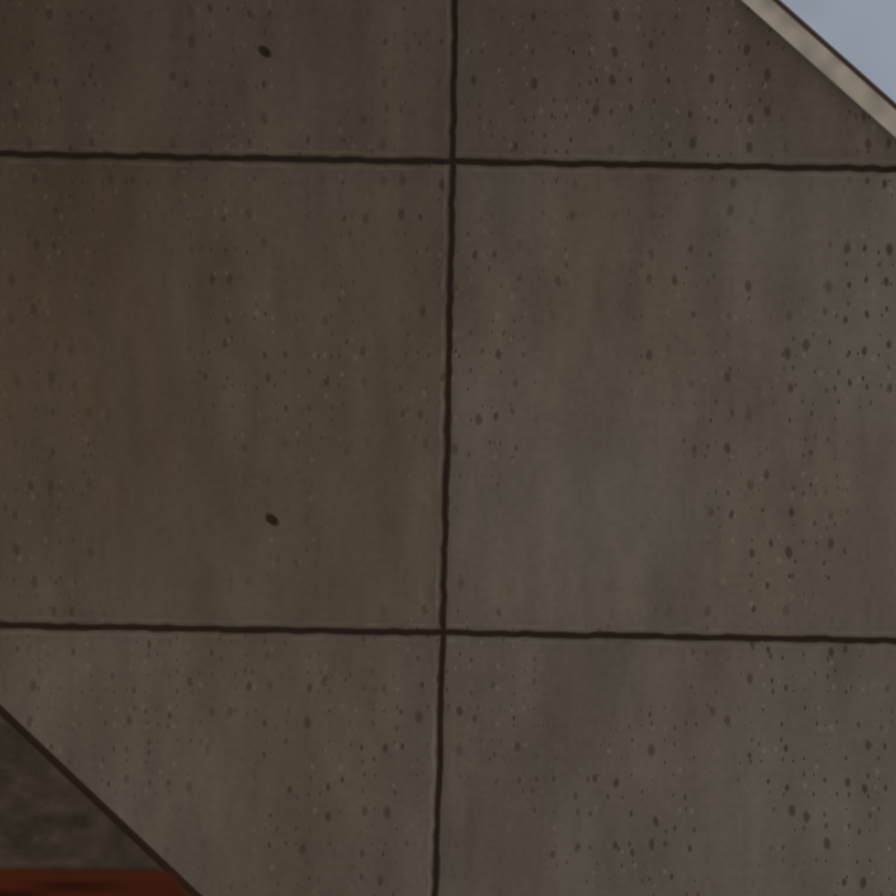
This texture is drawn by a three.js fragment shader. Its source:

```glsl
// Worn brown stone floor tiles with dark joints, a pale corner and a cut border tile.
varying vec2 vUv;

const vec2 TILE_SIZE = vec2(0.54, 0.526);
const vec3 WARM_STONE = vec3(0.272, 0.225, 0.182);
const vec3 GREY_STONE = vec3(0.335, 0.312, 0.282);
const vec3 JOINT = vec3(0.125, 0.090, 0.070);
const vec3 PIT = vec3(0.150, 0.120, 0.095);
const vec3 FLECK = vec3(0.43, 0.40, 0.36);
const vec3 PALE_PANEL = vec3(0.56, 0.59, 0.64);
const vec3 PANEL_TRIM = vec3(0.47, 0.44, 0.40);
const vec3 BORDER_STONE = vec3(0.200, 0.170, 0.140);
const vec3 RED_WOOD = vec3(0.19, 0.085, 0.050);
const float SOFT = 0.0022;

float hash(vec2 p) {
  vec3 q = fract(vec3(p.xyx) * 0.1031);
  q += dot(q, q.yzx + 33.33);
  return fract((q.x + q.y) * q.z);
}

float noise(vec2 p) {
  vec2 i = floor(p), f = fract(p);
  f = f * f * (3.0 - 2.0 * f);
  vec2 e = vec2(1.0, 0.0);
  return mix(mix(hash(i), hash(i + e.xy), f.x),
             mix(hash(i + e.yx), hash(i + e.xx), f.x), f.y);
}

float fbm(vec2 p) {
  float sum = 0.0, amp = 0.5;
  for (int i = 0; i < 4; i++) {
    sum += amp * noise(p);
    p = p * 2.03 + 17.3;
    amp *= 0.5;
  }
  return sum / 0.9375;
}

// Soft coverage of a line of given half width at signed distance d
float line(float d, float halfWidth) {
  return 1.0 - smoothstep(halfWidth - SOFT, halfWidth + SOFT, abs(d));
}

float above(float d) {
  return smoothstep(-SOFT, SOFT, d);
}

// Small upright marks, at most one per cell
float specks(vec2 p, vec2 cells, float chance, float seed) {
  vec2 g = p * cells, id = floor(g) + seed;
  vec2 centre = 0.3 + 0.4 * vec2(hash(id), hash(id + 41.7));
  vec2 d = fract(g) - centre;
  d.x += 0.35 * d.y * (hash(id + 9.1) - 0.5);
  float radius = mix(0.10, 0.28, hash(id + 73.2));
  return step(hash(id + 5.9), chance) * (1.0 - smoothstep(0.3 * radius, radius, length(d)));
}

// Slightly skewed grid: whole numbers fall on the joints
vec2 tileCoords(vec2 p) {
  float joint = 0.486 + 0.030 * p.y - 0.008 * p.y * p.y;
  return vec2(p.x - joint, p.y - 0.302 + 0.0168 * p.x) / TILE_SIZE;
}

vec3 stone(vec2 p, vec2 tile) {
  vec2 q = p + 3.7 * tile;
  float cloud = fbm(q * vec2(7.0, 4.5) + 20.0);
  float streak = fbm(q * vec2(34.0, 9.0) + 50.0);
  float grain = noise(p * 190.0) - 0.5;
  float greyness = 0.30 + 0.42 * p.x - 0.30 * p.y + 0.12 * step(0.0, tile.x);
  vec3 col = mix(WARM_STONE, GREY_STONE, clamp(greyness + 0.6 * (cloud - 0.4), 0.0, 1.0));
  col *= 1.0 + 0.20 * (streak - 0.5) + 0.05 * grain + 0.03 * (hash(tile + 8.0) - 0.5);

  // Pits and pale flecks gather in worn patches
  float worn = smoothstep(0.35, 0.65, fbm(q * vec2(11.0, 5.0) + 90.0)) * (0.55 + 0.45 * p.x);
  float pits = max(specks(q, vec2(46.0, 27.0), 0.45, 3.0), 0.7 * specks(q, vec2(83.0, 52.0), 0.4, 60.0));
  float flecks = specks(q, vec2(64.0, 44.0), 0.28, 120.0);
  col = mix(col, PIT, 0.55 * pits * worn);
  return mix(col, FLECK, 0.35 * flecks * worn);
}

void main() {
  vec2 p = vUv;
  vec2 grid = tileCoords(p);
  vec2 tile = floor(grid);
  vec3 col = stone(p, tile);

  // One dark chip in each upper tile of the left column
  vec2 chipAt = vec2(0.62, 0.22) + 0.05 * (vec2(hash(tile + 2.0), hash(tile + 6.0)) - 0.5);
  vec2 chip = (fract(grid) - chipAt) * TILE_SIZE;
  float chipMask = 1.0 - smoothstep(0.003, 0.008, length(chip * vec2(0.8, 1.0) + vec2(0.0, 0.4 * chip.x)));
  col = mix(col, JOINT, 0.85 * chipMask * step(tile.x, -0.5) * step(-0.5, tile.y));

  // Joints with ragged edges, worn pale rims and a faint shadow
  vec2 toJoint = (fract(grid + 0.5) - 0.5) * TILE_SIZE;
  toJoint += 0.0022 * (vec2(noise(p.yx * 75.0), noise(p * 75.0 + 30.0)) - 0.5);
  float gap = max(line(toJoint.x, 0.0032), line(toJoint.y, 0.0034));
  float rim = max(line(toJoint.x + 0.0075, 0.0015), 0.7 * line(abs(toJoint.y) - 0.0085, 0.0015));
  float shadow = exp(-min(abs(toJoint.x), abs(toJoint.y)) * 150.0);
  col *= 1.0 - 0.16 * shadow;
  col = mix(col, FLECK, 0.38 * rim * noise(p * 60.0));
  col = mix(col, JOINT, 0.92 * gap);

  // Dim upper left light
  col *= 1.0 - 0.14 * smoothstep(0.55, 1.0, p.y) * (1.0 - 0.5 * p.x);

  // Cut border tile and reddish wood, lower left
  float border = dot(p - vec2(0.0, 0.208), vec2(-0.688, -0.726));
  vec3 borderCol = BORDER_STONE * (0.70 + 0.60 * fbm(p * vec2(45.0, 60.0)));
  col = mix(col, borderCol, above(border));
  col = mix(col, JOINT, 0.9 * line(border, 0.0042));
  float wood = 0.031 - 0.01 * p.x - p.y;
  float woodEnd = 0.215 - 0.7 * p.y - p.x;
  vec3 woodCol = RED_WOOD * (0.75 + 0.5 * noise(p * vec2(12.0, 90.0)));
  col = mix(col, woodCol, smoothstep(-0.006, 0.006, wood) * smoothstep(-0.006, 0.012, woodEnd));

  // Pale panel with trim and dark seam, upper right
  float panel = dot(p - vec2(0.827, 1.0), vec2(0.665, 0.747));
  col *= 1.0 - 0.25 * exp(-abs(panel) * 130.0);
  col = mix(col, PANEL_TRIM * (0.85 + 0.3 * noise(p * 50.0)), above(panel));
  col = mix(col, PALE_PANEL * (0.97 + 0.06 * noise(p * 20.0)), above(panel - 0.026));
  col = mix(col, JOINT * 1.3, 0.9 * line(panel - 0.026, 0.0026));

  gl_FragColor = vec4(col, 1.0);
}
```
